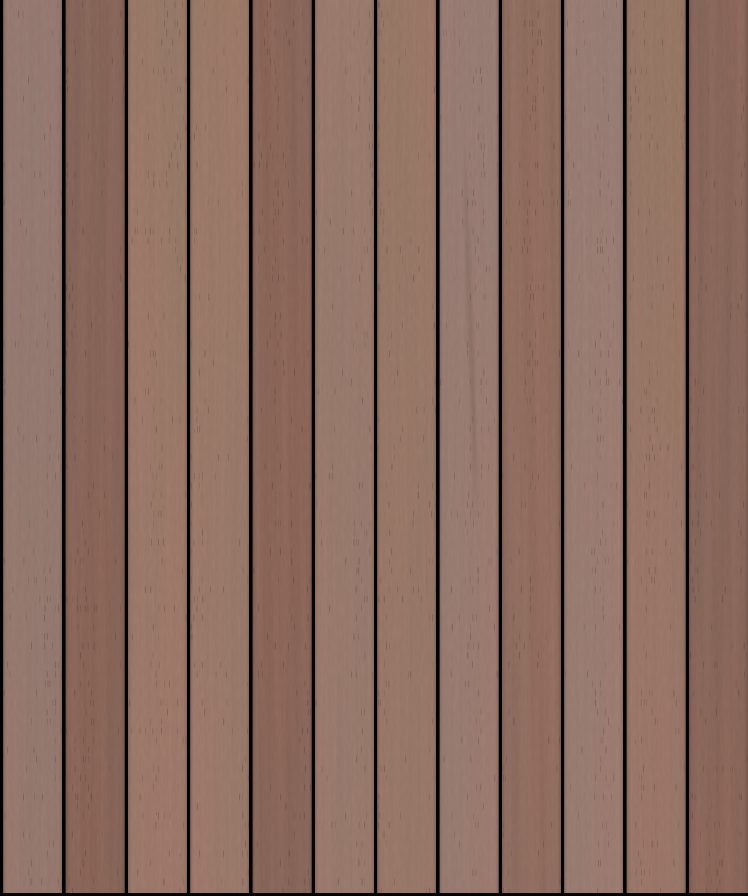
Reproduce this texture procedurally as a WebGL 1 fragment shader.

```glsl
precision highp float;
// Twelve upright reddish wood planks with fine grain, pores and thin black gaps.

uniform vec2 u_resolution;

const float PLANKS = 12.0;
const float GAP_WIDTH = 0.052;    // share of one plank pitch
const float BOTTOM_GAP = 0.0032;  // share of the canvas height

const vec3 ROSY = vec3(0.605, 0.468, 0.415);
const vec3 TAN = vec3(0.595, 0.468, 0.398);
const vec3 GREY = vec3(0.592, 0.482, 0.448);
const vec3 UMBER = vec3(0.530, 0.392, 0.345);
const vec3 GAP = vec3(0.012, 0.008, 0.008);

float hash(vec2 p) {
  p = fract(p * vec2(0.1031, 0.1137));
  p += dot(p, p.yx + 33.33);
  return fract((p.x + p.y) * p.x * 7.31);
}

// 1 when two whole numbers agree
float same(float a, float b) {
  return 1.0 - step(0.5, abs(a - b));
}

// Distance to the nearest scattered point
float cellular(vec2 p) {
  vec2 cell = floor(p);
  float nearest = 2.0;
  for (int j = -1; j <= 1; j++) {
    for (int i = -1; i <= 1; i++) {
      vec2 c = cell + vec2(float(i), float(j));
      vec2 point = c + vec2(hash(c + 3.7), hash(c + 91.3));
      nearest = min(nearest, length(point - p));
    }
  }
  return nearest;
}

// Soft drifting tone, roughly -1 to 1
float layeredSines(vec2 p, float seed) {
  float sum = 0.0;
  float amplitude = 0.5;
  for (int i = 0; i < 4; i++) {
    float k = float(i);
    sum += amplitude * sin(p.x + seed + 1.7 * sin(p.y + seed * 1.3 + k));
    p = p * vec2(1.9, 1.6) + vec2(1.3, 2.1);
    amplitude *= 0.6;
  }
  return sum;
}

// Short dark dashes, sparse and of varied strength
float pores(vec2 p, float density) {
  vec2 cell = floor(p);
  vec2 f = fract(p) - 0.5;
  f.x += 0.4 * (hash(cell + 17.0) - 0.5);
  float present = step(1.0 - density, hash(cell + 5.0));
  float dash = smoothstep(0.32, 0.08, abs(f.x)) * smoothstep(0.5, 0.2, abs(f.y));
  return present * dash * (0.4 + 0.6 * hash(cell + 41.0));
}

// Tone of one plank, turning rosier towards the foot
vec3 plankColor(float id, float v, float drift) {
  float beat = mod(id, 7.0);
  float dark = same(beat, 1.0) + same(beat, 4.0);
  float grey = same(beat, 0.0) + same(id, 9.0) + 0.45 * same(id, 5.0);
  float rosy = clamp(0.75 - 0.7 * v + 0.4 * drift, 0.0, 1.0);
  vec3 color = mix(TAN, ROSY, rosy);
  color = mix(color, GREY, grey * (0.6 + 0.4 * v));
  color = mix(color, UMBER, dark * (0.9 - 0.35 * same(id, 8.0)));
  return color * (0.985 + 0.03 * hash(vec2(id, 8.0)));
}

// Grain, figure and wear inside one plank
vec3 woodSurface(float id, vec2 q) {
  float seed = 20.0 * hash(vec2(id + 2.0, 13.0));
  float beat = mod(id, 7.0);
  float figured = same(beat, 1.0) + same(beat, 4.0) + 0.3;
  float drift = layeredSines(q * vec2(2.2, 3.0), seed);
  float slant = q.x + 0.5 * q.y * (hash(vec2(id, 29.0)) - 0.5);
  float figure = layeredSines(vec2(slant * 14.0, q.y * 4.0), seed + 4.0);
  float fiber = cellular(vec2(q.x * 24.0 + id * 37.0, q.y * 75.0)) - 0.5;
  float thread = layeredSines(vec2(q.x * 42.0, q.y * 7.0), seed + 9.0);

  vec3 color = plankColor(id, q.y, drift);
  color += vec3(0.010, -0.001, -0.006) * drift;
  color *= 1.0 + 0.022 * figured * figure + 0.010 * thread + 0.035 * fiber;

  // Pores gather in wandering vertical bands
  float band = smoothstep(0.1, 0.9, layeredSines(vec2(q.x * 5.0, q.y * 2.5), seed + 2.0));
  float density = 0.03 + 0.16 * band;
  color *= 1.0 - 0.17 * pores(vec2(q.x * 22.0 + id * 31.0, q.y * 95.0), density);

  // One plank carries a long slanting stain
  float stain = smoothstep(0.09, 0.0, abs(q.x - 0.84 + 0.5 * q.y));
  stain *= smoothstep(0.38, 0.55, q.y) * smoothstep(0.88, 0.7, q.y);
  return color * (1.0 - 0.08 * stain * same(id, 7.0));
}

void main() {
  vec2 uv = gl_FragCoord.xy / u_resolution;
  float pitch = uv.x * PLANKS;
  float id = floor(pitch);
  float x = fract(pitch);
  vec2 blur = vec2(PLANKS, 1.0) / u_resolution;

  // Wood with slightly shaded long edges
  vec3 color = woodSurface(id, vec2((x - GAP_WIDTH) / (1.0 - GAP_WIDTH), uv.y));
  float edge = min(x - GAP_WIDTH, 1.0 - x);
  color *= 0.88 + 0.12 * smoothstep(0.0, 0.06, edge);

  // Gaps between planks and along the foot
  float side = smoothstep(-0.5, 0.5, edge / blur.x);
  float foot = smoothstep(-0.5, 0.5, (uv.y - BOTTOM_GAP) / blur.y);
  gl_FragColor = vec4(mix(GAP, color, side * foot), 1.0);
}
```
